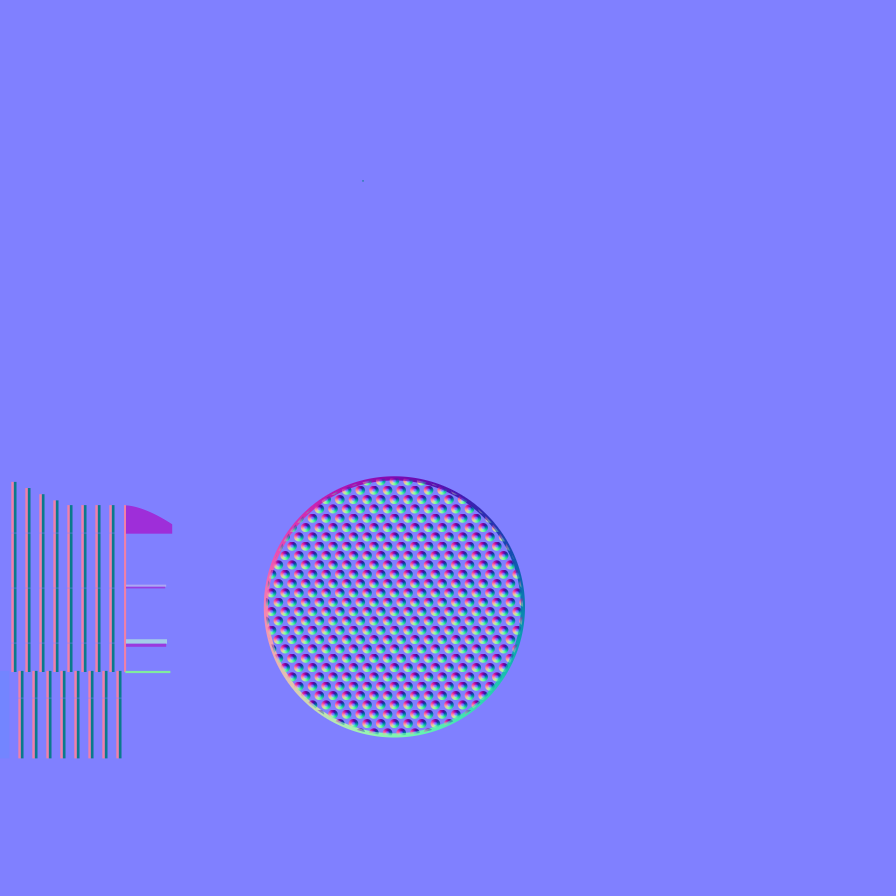
Reproduce this texture map procedurally as a WebGL 1 fragment shader.

```glsl
precision highp float;
// Tangent-space normal map: a round dimpled grille beside a panel of vertical grooves.

uniform vec2 u_resolution;

// The canvas is 64 units wide, so one groove pitch is one unit.
const float UNITS = 64.0;
const vec3 FLAT = vec3(0.5, 0.5, 1.0);
const vec3 PINK = vec3(0.95, 0.50, 0.65);
const vec3 TEAL = vec3(0.04, 0.48, 0.55);
const vec3 PURPLE = vec3(0.62, 0.18, 0.85);
const vec3 LAVENDER = vec3(0.68, 0.66, 0.95);
const vec3 PALE_CYAN = vec3(0.64, 0.80, 0.91);
const vec3 GREEN = vec3(0.50, 0.92, 0.62);

// Antialiased step: 1 where d is positive, blended over one pixel.
float cover(float d, float pixel) {
  return clamp(d / pixel + 0.5, 0.0, 1.0);
}

float span(float v, float lo, float hi, float pixel) {
  return clamp(cover(v - lo, pixel) - cover(v - hi, pixel), 0.0, 1.0);
}

float box(vec2 p, vec2 lo, vec2 hi, float pixel) {
  return span(p.x, lo.x, hi.x, pixel) * span(p.y, lo.y, hi.y, pixel);
}

// Encode a surface tilt as a normal map colour.
vec3 encodeTilt(vec2 tilt) {
  float z = sqrt(max(0.0, 1.0 - dot(tilt, tilt)));
  return vec3(tilt, z) * 0.5 + 0.5;
}

// Staggered bowls, tilted toward their own centres; alpha is their coverage.
vec4 dimples(vec2 q, float pixel) {
  vec2 pitch = vec2(0.975, 0.6667);
  float radius = 0.325;
  float row = floor(q.y / pitch.y);
  float shift = 0.5 * mod(row + 1.0, 2.0);
  vec2 cell = vec2(fract(q.x / pitch.x + shift + 0.5) - 0.5,
                   fract(q.y / pitch.y) - 0.5) * pitch;
  cell.x *= 0.95;
  float dist = length(cell);
  float slope = 0.97 * smoothstep(0.0, radius * 0.55, dist);
  vec2 tilt = -cell / max(dist, 0.001) * slope;
  return vec4(encodeTilt(tilt), cover(radius - dist, pixel));
}

// The rim slopes inward, with bowls biting into its inner edge.
vec3 grille(vec3 base, vec2 p, vec2 center, float radius, float pixel) {
  vec2 q = p - center;
  float dist = length(q);
  float inner = radius - 0.3;
  vec3 rim = encodeTilt(-q / max(dist, 0.001) * 0.92);
  vec4 bowl = dimples(q, pixel);
  vec3 color = mix(FLAT, rim, cover(dist - inner, pixel));
  float bite = 1.0 - 0.6 * cover(dist - inner, pixel);
  color = mix(color, bowl.rgb, bowl.a * bite * cover(radius - 0.14 - dist, pixel));
  return mix(base, color, cover(radius - dist, pixel));
}

// One recessed groove: lit left wall, shaded right wall.
vec3 groove(vec3 base, vec2 p, float x, float bottom, float top, float pixel) {
  float left = box(p, vec2(x - 0.19, bottom), vec2(x - 0.01, top), pixel);
  float right = box(p, vec2(x - 0.01, bottom), vec2(x + 0.18, top), pixel);
  return mix(mix(base, PINK, left), TEAL, right);
}

vec3 groovePanel(vec3 base, vec2 p, float pixel) {
  vec3 color = base;
  for (int i = 0; i < 8; i++) {
    float n = float(i);
    float top = max(29.58 - 0.44 * n, 27.92);
    color = groove(color, p, n + 1.0, 16.0, top, pixel);
    color = groove(color, p, n + 1.5, 9.83, 16.08, pixel);
  }
  // Faint breaks where horizontal seams cross the grooves.
  for (int i = 0; i < 4; i++) {
    float seam = 25.92 - 3.93 * float(i);
    float gap = box(p, vec2(0.7, seam - 0.06), vec2(8.8, seam + 0.06), pixel);
    color = mix(color, base, gap * 0.3);
  }
  return color;
}

// Curved shoulder and the ledges below it.
vec3 ledges(vec3 base, vec2 p, float pixel) {
  vec3 color = mix(base, PINK, box(p, vec2(8.86, 16.0), vec2(9.01, 27.92), pixel));
  float along = clamp((p.x - 9.0) / 3.3, 0.0, 1.0);
  float crest = 27.9 - 1.35 * pow(along, 1.6);
  float shoulder = box(p, vec2(9.0, 25.88), vec2(12.3, crest), pixel);
  color = mix(color, PURPLE, shoulder);
  color = mix(color, LAVENDER, box(p, vec2(9.0, 22.09), vec2(11.87, 22.24), pixel));
  color = mix(color, PURPLE, 0.8 * box(p, vec2(9.0, 21.97), vec2(11.8, 22.09), pixel));
  color = mix(color, PALE_CYAN, box(p, vec2(9.0, 18.02), vec2(11.93, 18.34), pixel));
  color = mix(color, PURPLE, 0.85 * box(p, vec2(9.0, 17.8), vec2(11.87, 18.02), pixel));
  return mix(color, GREEN, box(p, vec2(8.95, 15.92), vec2(12.17, 16.08), pixel));
}

void main() {
  vec2 p = gl_FragCoord.xy / u_resolution * UNITS;
  float pixel = UNITS / min(u_resolution.x, u_resolution.y);

  // Faint tilt on the lower left margin.
  float margin = box(p, vec2(-1.0, 9.83), vec2(0.67, 16.08), pixel);
  vec3 color = mix(FLAT, vec3(0.45, 0.52, 1.0), margin);

  color = groovePanel(color, p, pixel);
  color = ledges(color, p, pixel);
  color = grille(color, p, vec2(28.17, 20.65), 9.33, pixel);

  // Tiny surface nick.
  float nick = cover(0.06 - length(p - vec2(25.93, 51.08)), pixel);
  color = mix(color, TEAL, nick * 0.7);

  gl_FragColor = vec4(color, 1.0);
}
```
